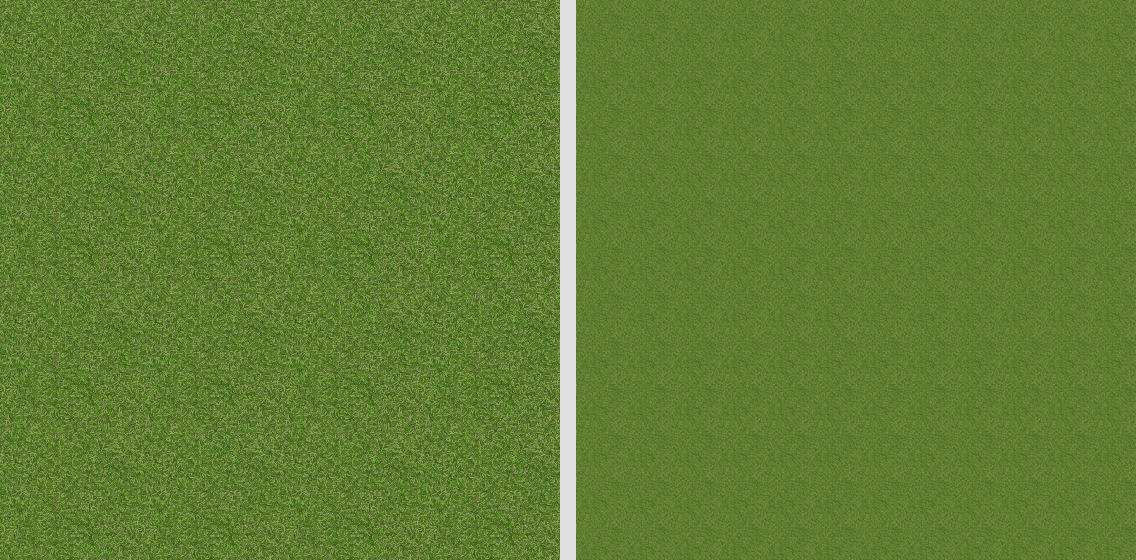
Left, the tile; right, the same tile 3 across and 3 down.
A three.js fragment shader for this texture:

```glsl
varying vec2 vUv;

// Layout: the patch of grass repeats, each patch holds a wrapping grid of blades
const float PATCHES = 4.0;
const float CELLS = 40.0;
const int LAYERS = 6;

// Blade shape, in grid cells
const float HALF_LENGTH_MIN = 0.55;
const float HALF_LENGTH_MAX = 0.88;
const float HALF_WIDTH = 0.11;
const float EDGE_SOFTNESS = 0.10;
const float BEND = 0.40;
const float SIDE_SHADE = 0.18;

// Broad variation between lush and dry spots
const float SPOTS = 10.0;
const float SPOT_STRENGTH = 0.08;

// Colours
const vec3 SOIL = vec3(0.33, 0.44, 0.16);
const vec3 SHADOW = vec3(0.24, 0.37, 0.08);
const vec3 GREEN = vec3(0.29, 0.50, 0.09);
const vec3 OLIVE = vec3(0.41, 0.45, 0.25);
const vec3 LEAF = vec3(0.46, 0.61, 0.24);
const vec3 STRAW = vec3(0.54, 0.61, 0.35);

const float TAU = 6.2831853;

float hash(vec2 p) {
  return fract(sin(dot(p, vec2(127.1, 311.7))) * 43758.5453);
}

// Value noise that wraps after the given whole number of cells
float wrappedNoise(vec2 p, float period) {
  vec2 cell = floor(p);
  vec2 f = fract(p);
  f = f * f * (3.0 - 2.0 * f);
  vec2 a = mod(cell, period);
  vec2 b = mod(cell + 1.0, period);
  float low = mix(hash(a), hash(vec2(b.x, a.y)), f.x);
  float high = mix(hash(vec2(a.x, b.y)), hash(b), f.x);
  return mix(low, high, f.y);
}

vec3 bladeColour(float pick) {
  if (pick < 0.20) return SHADOW;
  if (pick < 0.41) return GREEN;
  if (pick < 0.61) return OLIVE;
  if (pick < 0.81) return LEAF;
  return STRAW;
}

// Paints one curved, tapering blade over the colour below it
vec3 paintBlade(vec3 below, vec2 offset, vec2 seed) {
  float angle = TAU * hash(seed + 5.3);
  float halfLength = mix(HALF_LENGTH_MIN, HALF_LENGTH_MAX, hash(seed + 11.9));
  vec2 along = vec2(cos(angle), sin(angle));
  float t = dot(offset, along) / halfLength;
  float bend = BEND * (hash(seed + 17.1) - 0.5);
  float side = dot(offset, vec2(-along.y, along.x)) - bend * (t * t - 0.4);

  float width = HALF_WIDTH * (1.0 - 0.5 * t * t);
  float body = 1.0 - smoothstep(width - EDGE_SOFTNESS, width + EDGE_SOFTNESS, abs(side));
  float ends = 1.0 - smoothstep(0.75, 1.0, abs(t));

  float shade = 1.0 + SIDE_SHADE * clamp(side / HALF_WIDTH, -1.0, 1.0);
  vec3 colour = bladeColour(hash(seed + 23.7)) * shade;
  return mix(below, colour, body * ends);
}

void main() {
  vec2 grid = vUv * PATCHES * CELLS;
  vec3 colour = SOIL;

  // Layers of scattered blades, each looking at the neighbouring cells
  for (int layer = 0; layer < LAYERS; layer++) {
    float depth = float(layer);
    vec2 p = grid + vec2(0.37, 0.61) * depth;
    vec2 home = floor(p);
    for (int y = -1; y <= 1; y++) {
      for (int x = -1; x <= 1; x++) {
        vec2 cell = home + vec2(float(x), float(y));
        vec2 seed = mod(cell, CELLS) + vec2(41.0, 67.0) * depth;
        vec2 root = cell + vec2(hash(seed), hash(seed + 31.4));
        colour = paintBlade(colour, p - root, seed);
      }
    }
  }

  // Lush spots lose red and blue, dry spots gain them
  float spot = wrappedNoise(vUv * PATCHES * SPOTS, SPOTS) - 0.5;
  colour *= 1.0 - SPOT_STRENGTH * spot * vec3(1.0, 0.2, 1.3);

  gl_FragColor = vec4(colour, 1.0);
}
```
